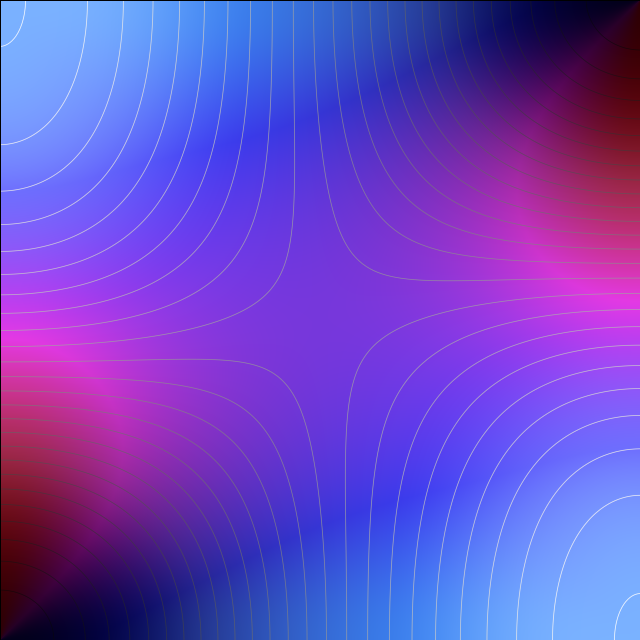
A Shadertoy shader for this background:

```glsl
const float HALF_PI = 1.5707963;
const float LOWEST = -9.1;      // contour level in the bright corners
const float LEVEL_SPAN = 24.8;  // levels from bright to dark corners

vec3 hsvToRgb(float hueDegrees, float saturation, float value) {
    vec3 wheel = abs(fract(hueDegrees / 360.0 + vec3(0.0, 2.0, 1.0) / 3.0) * 6.0 - 3.0);
    return value * mix(vec3(1.0), clamp(wheel - 1.0, 0.0, 1.0), saturation);
}

// Saddle surface, flat where it meets the sides; one unit per contour
float saddleLevel(vec2 wave) {
    vec2 wave2 = wave * wave;
    float twist = wave.x * wave.y;
    return 0.45 - 2.07 * wave2.x + 0.88 * wave2.y
         + twist * (9.8 + 2.0 * wave2.x + 0.6 * wave2.y)
         + 4.04 * twist * twist;
}

// 0 along the top and bottom, 1 along the sides, turning about each corner
float sideWeight(vec2 wave) {
    vec2 inner = max(1.0 - wave * wave, 1e-6);
    return inner.y / (inner.x + inner.y);
}

vec3 surfaceColor(float depth, float warmth) {
    float coolHue = 215.0 + 30.0 * depth * depth;
    float warmHue = 215.0 + 140.0 * (1.0 - pow(1.0 - depth, 2.2));
    float saturation = 0.52 + 0.23 * smoothstep(0.0, 0.3, depth)
                     + 0.25 * smoothstep(0.65, 1.0, depth);
    float value = 1.0 - mix(0.9, 0.82, warmth) * pow(depth, 1.9);
    return hsvToRgb(mix(coolHue, warmHue, warmth), saturation, value);
}

// Hairline at each whole level; width is a fraction of the canvas
float contourLine(float level, float width, float canvasPixels) {
    float slope = max(length(vec2(dFdx(level), dFdy(level))), 1e-5);
    float pixels = abs(fract(level + 0.5) - 0.5) / slope;
    float halfWidth = 0.5 * width * canvasPixels;
    return 1.0 - smoothstep(max(halfWidth - 0.5, 0.0), halfWidth + 0.5, pixels);
}

void mainImage(out vec4 fragColor, in vec2 fragCoord) {
    vec2 uv = fragCoord / iResolution.xy;
    vec2 wave = sin(HALF_PI * (2.0 * uv - 1.0));

    // Shaded surface
    float level = saddleLevel(wave);
    float depth = clamp((level - LOWEST) / LEVEL_SPAN, 0.0, 1.0);
    vec3 color = surfaceColor(depth, sideWeight(wave));

    // Contours fade from white to black with depth
    float line = contourLine(level, 0.0016, iResolution.y);
    color = mix(color, vec3(1.0 - depth), line * mix(0.7, 0.45, depth));

    // Dark hairline on the left and top sides
    float edge = min(uv.x, 1.0 - uv.y);
    float pixel = 1.0 / iResolution.y;
    color *= smoothstep(0.0015 - 0.5 * pixel, 0.0015 + 0.5 * pixel, edge);

    fragColor = vec4(color, 1.0);
}
```
